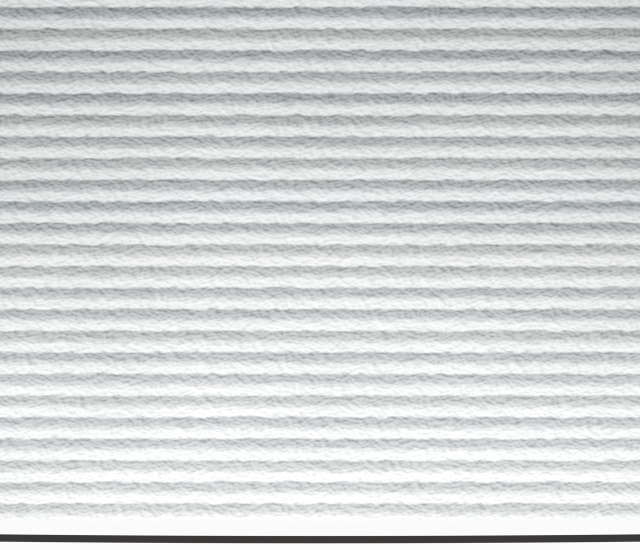
Give the GLSL for this texture, as a WebGL 1 fragment shader.

```glsl
precision highp float;
// Ribbed white plaster-like sheet: 24 level ribs with a sharp shaded top edge,
// covered by fine embossed cellular grain lit from above, and finished by a
// smooth white hem with a thin, slightly bowed dark rule along the bottom.
uniform vec2 u_resolution;

// Lengths are fractions of the canvas height; depth is measured from the top.
const float RIB_PITCH = 0.03925;
const float FIRST_RIB = 0.0227;
const float HEM_DEPTH = 0.944;
const float RULE_HEIGHT = 0.0218;
const float RULE_BOW = 0.003;
const float RULE_HALF = 0.0066;
const vec2 GRAIN_CELLS = vec2(95.0, 165.0);
const float GRAIN_DEPTH = 0.22;
const float EDGE_WOBBLE = 0.10;
const vec3 CREST = vec3(0.955, 0.96, 0.96);
const vec3 SHADE = vec3(0.735, 0.748, 0.75);
const vec3 HEM = vec3(0.985);
const vec3 RULE = vec3(0.23, 0.22, 0.22);

float hash(vec2 p) {
  p = fract(p * vec2(0.1031, 0.1137));
  p += dot(p, p.yx + 33.33);
  return fract((p.x + p.y) * p.x * 7.31);
}

// Distance to the nearest jittered cell point
float cellular(vec2 p) {
  vec2 cell = floor(p);
  float nearest = 4.0;
  for (int j = -1; j <= 1; j++) {
    for (int i = -1; i <= 1; i++) {
      vec2 c = cell + vec2(float(i), float(j));
      vec2 d = c + vec2(hash(c), hash(c + 71.7)) - p;
      nearest = min(nearest, dot(d, d));
    }
  }
  return sqrt(nearest);
}

// Slope of the cellular bumps: positive faces the light above
float emboss(vec2 p) {
  vec2 offset = vec2(0.08, 0.32);
  return cellular(p + offset) - cellular(p - offset);
}

float smoothNoise(vec2 p) {
  vec2 c = floor(p);
  vec2 f = fract(p);
  f = f * f * (3.0 - 2.0 * f);
  return mix(mix(hash(c), hash(c + vec2(1.0, 0.0)), f.x),
             mix(hash(c + vec2(0.0, 1.0)), hash(c + vec2(1.0, 1.0)), f.x), f.y);
}

void main() {
  vec2 p = gl_FragCoord.xy / u_resolution.y;
  float across = gl_FragCoord.x / u_resolution.x;
  float depth = 1.0 - p.y;
  float pixel = 1.0 / u_resolution.y;
  float sheet = 1.0 - smoothstep(HEM_DEPTH - 0.006, HEM_DEPTH + 0.006, depth);

  // Grain: two layers of embossed cells on a wavy domain
  vec2 q = p * GRAIN_CELLS + 20.0;
  q += 0.45 * sin(q.yx * vec2(0.71, 0.53) + 1.7 * sin(q * 0.23));
  float relief = 0.65 * emboss(q) + 0.4 * emboss(q * 0.57 + 37.0);
  relief = min(relief, 0.0) + 0.55 * max(relief, 0.0);

  // Ribs: crisp upper edge, soft fade downwards
  float wobble = smoothNoise(p * vec2(70.0, 130.0) + 9.0) - 0.5;
  float rib = (depth - FIRST_RIB) / RIB_PITCH + 0.5 + EDGE_WOBBLE * wobble;
  float t = fract(rib);
  float variation = hash(vec2(floor(rib) + 3.0, 12.0));
  float shade = smoothstep(0.16, 0.34, t) * (1.0 - smoothstep(0.46, 0.98, t));
  float lip = smoothstep(0.20, 0.30, t) * (1.0 - smoothstep(0.30, 0.44, t));
  shade = (shade + 0.15 * lip) * (0.9 + 0.2 * variation);

  // Light falls off towards the top and the side edges
  float side = abs(2.0 * across - 1.0);
  float light = mix(-0.07, 0.055, smoothstep(0.0, 1.0, depth));
  light -= 0.035 * side * side * side * (1.0 - 0.6 * depth);
  light += 0.02 * (smoothNoise(p * vec2(5.0, 12.0)) - 0.5);

  vec3 color = mix(CREST, SHADE, shade * mix(1.05, 0.8, depth));
  color += light + GRAIN_DEPTH * relief * mix(0.6, 1.0, shade);
  color += vec3(-0.006, 0.001, 0.004) * (variation - 0.3);
  color = mix(HEM, color, sheet);

  // Dark rule
  float ruleY = RULE_HEIGHT - RULE_BOW * (1.0 - side * side);
  float edge = abs(p.y - ruleY) - RULE_HALF;
  color = mix(color, RULE, 1.0 - smoothstep(-0.7 * pixel, 0.7 * pixel, edge));

  gl_FragColor = vec4(clamp(color, 0.0, 1.0), 1.0);
}
```
